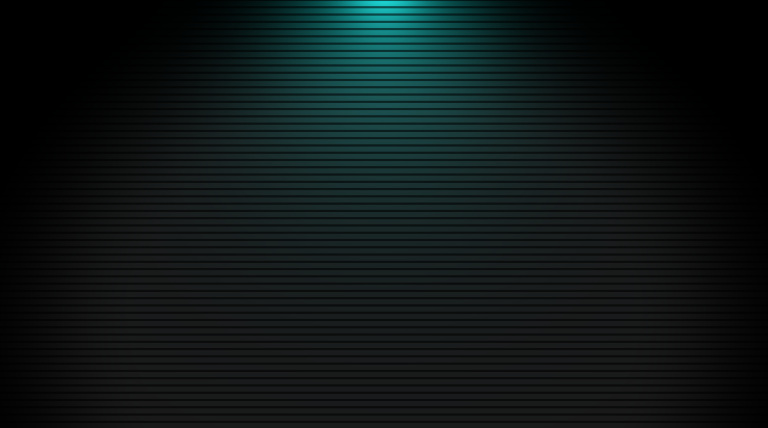
Give the GLSL for this background, as a Shadertoy shader.

```glsl
// A teal lamp at the top centre lights a dark wall of thin horizontal slats.
// An elliptical pool shades the grey wall, a widening beam and a hot core add
// the teal, and a repeated soft groove darkens the sum.

const vec3 WALL_COLOR = vec3(0.098, 0.098, 0.100);
const vec3 BEAM_COLOR = vec3(0.015, 0.430, 0.420);
const vec3 CORE_COLOR = vec3(0.080, 0.400, 0.405);

const float POOL_DEPTH = 0.77;              // centre, measured down from the top
const vec2  POOL_RADII = vec2(0.955, 0.84);
const float POOL_INNER = 0.60;              // full light inside this radius
const float POOL_OUTER = 1.04;              // black outside this radius

const float BEAM_REACH  = 0.32;
const float BEAM_WIDTH  = 0.22;
const float BEAM_SPREAD = 0.35;
const vec2  CORE_SIZE   = vec2(0.09, 0.06);

const float SLAT_COUNT   = 58.85;
const float GROOVE_HALF  = 0.15;            // half width, in slats
const float GROOVE_SHADE = 0.58;

// Soft elliptical light on the wall
float poolLight(vec2 p) {
    float r = length((p - vec2(0.0, POOL_DEPTH)) / POOL_RADII);
    return 1.0 - smoothstep(POOL_INNER, POOL_OUTER, r);
}

// Beam that fades and widens with depth
float beamLight(vec2 p) {
    float across = p.x / (BEAM_WIDTH + BEAM_SPREAD * p.y);
    return exp(-across * across - pow(p.y / BEAM_REACH, 1.4));
}

// Small bright spot under the lamp
float coreLight(vec2 p) {
    vec2 q = p / CORE_SIZE;
    return exp(-q.x * q.x - q.y);
}

// Dark grooves between the slats, smoothed by the pixel size
float grooveMask(float depth) {
    float toGroove = abs(fract(depth * SLAT_COUNT + 0.5) - 0.5);
    float soft = max(0.08, 0.6 * SLAT_COUNT / iResolution.y);
    return 1.0 - smoothstep(GROOVE_HALF - soft, GROOVE_HALF + soft, toGroove);
}

void mainImage(out vec4 fragColor, in vec2 fragCoord) {
    // x from the centre line, y downward from the top, in canvas heights
    vec2 p = vec2(fragCoord.x - 0.5 * iResolution.x,
                  iResolution.y - fragCoord.y) / iResolution.y;

    vec3 color = WALL_COLOR * poolLight(p);
    color += BEAM_COLOR * beamLight(p);
    color += CORE_COLOR * coreLight(p);
    color *= 1.0 - GROOVE_SHADE * grooveMask(p.y);

    fragColor = vec4(color, 1.0);
}
```
